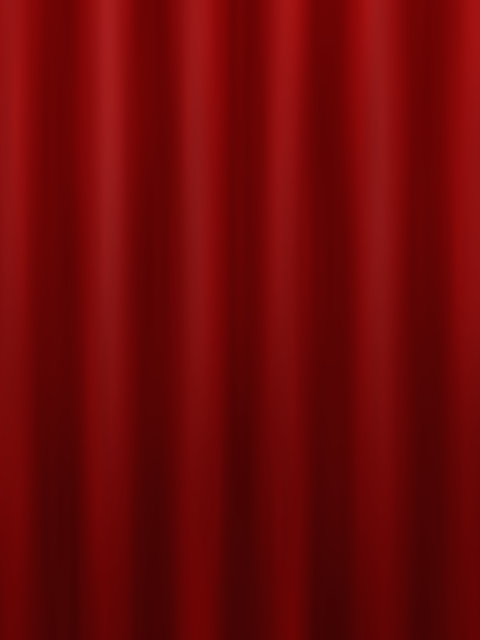
This texture is drawn by a WebGL 1 fragment shader. Its source:

```glsl
precision highp float;
uniform vec2 u_resolution;

float hash(vec2 p) {
  vec3 q = fract(p.xyx * vec3(0.1031, 0.1030, 0.0973));
  q += dot(q, q.yzx + 33.33);
  return fract((q.x + q.y) * q.z);
}

float noise(vec2 p) {
  vec2 cell = floor(p);
  vec2 f = fract(p);
  f = f * f * (3.0 - 2.0 * f);
  float low = mix(hash(cell), hash(cell + vec2(1.0, 0.0)), f.x);
  float high = mix(hash(cell + vec2(0.0, 1.0)), hash(cell + vec2(1.0, 1.0)), f.x);
  return mix(low, high, f.y);
}

// Velvet colour from fold height, light from above and pale sheen
vec3 velvet(float ridge, float light, float sheen) {
  vec3 valley = mix(vec3(0.27, 0.014, 0.014), vec3(0.44, 0.014, 0.014), light);
  vec3 crest = mix(vec3(0.38, 0.014, 0.014), vec3(0.62, 0.035, 0.035), light);
  return mix(valley, crest, ridge) + sheen * vec3(0.012, 0.085, 0.085);
}

void main() {
  vec2 uv = gl_FragCoord.xy / u_resolution;

  // Five folds across, gathered slightly towards the middle
  float gathered = uv.x - 0.009 * sin(6.28319 * uv.x);
  float sway = noise(vec2(uv.x * 5.0, uv.y * 3.0)) - 0.5;
  float folds = (gathered - 0.022) / 0.193 + 0.5 + 0.05 * sway;
  float id = floor(folds);
  float across = fract(folds) - 0.5;

  // Crest with soft flanks, its width wandering down each fold
  float width = 0.25 + 0.05 * (noise(vec2(id * 3.0, uv.y * 3.0)) - 0.5);
  float ridge = 1.0 - smoothstep(width - 0.2, width + 0.17, abs(across));

  // Soft highlight that differs per fold
  float offset = 0.08 * (hash(vec2(id, 7.0)) - 0.5);
  float glow = exp(-pow((across - offset) / 0.16, 2.0));
  float sheen = glow * (0.35 + 0.65 * hash(vec2(id, 3.0)));
  sheen *= smoothstep(0.05, 0.75, uv.y);

  // Light fades downwards, with long soft patches in the pile
  float patches = noise(vec2(folds * 2.0 + 9.0, uv.y * 4.0)) - 0.5;
  float light = smoothstep(-0.15, 1.1, uv.y) + 0.12 * patches;

  // Vertical creases, broad and fine
  float crease = noise(vec2(uv.x * 26.0, uv.y * 3.5)) - 0.5;
  crease += 0.8 * (noise(vec2(uv.x * 64.0 + 5.0, uv.y * 5.0)) - 0.5);
  vec3 color = velvet(ridge, light, sheen) * (1.0 + 0.09 * crease);
  gl_FragColor = vec4(color, 1.0);
}
```
